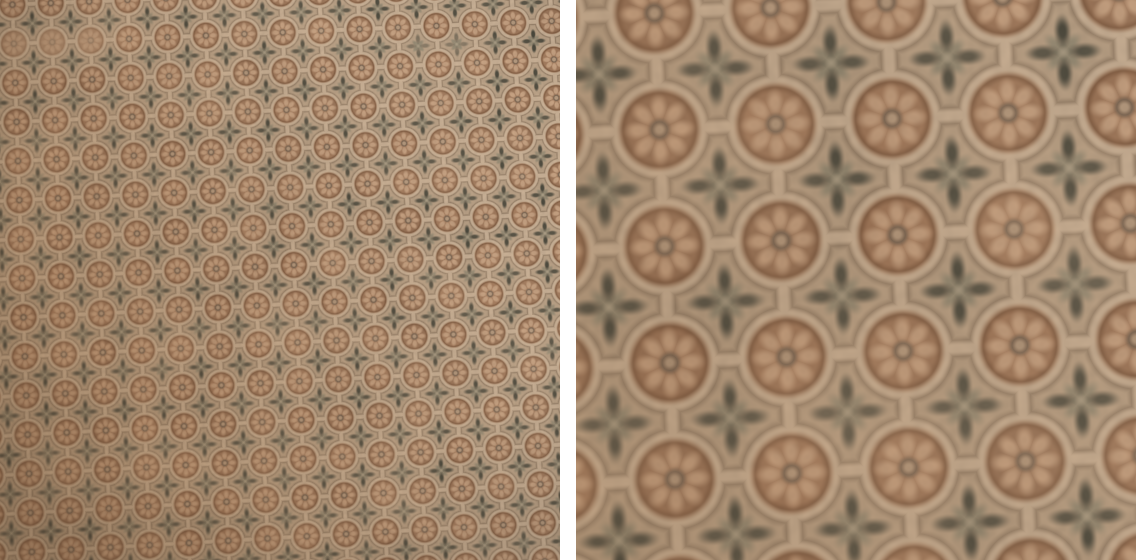
Left: the whole. Right: its middle third, enlarged.
Reproduce this pattern procedurally as a Shadertoy shader.

```glsl
// Worn patterned floor: ringed eight-petal rosettes with dark four-leaf crosses between them.

vec2 hash2(vec2 p) {
    p = vec2(dot(p, vec2(127.1, 311.7)), dot(p, vec2(269.5, 183.3)));
    return fract(sin(p) * 43758.5);
}

float gradientNoise(vec2 p) {
    vec2 i = floor(p), f = fract(p);
    vec2 s = f * f * f * (f * (f * 6.0 - 15.0) + 10.0);
    vec2 o = vec2(1, 0);
    float a = dot(hash2(i) * 2.0 - 1.0, f);
    float b = dot(hash2(i + o.xy) * 2.0 - 1.0, f - o.xy);
    float c = dot(hash2(i + o.yx) * 2.0 - 1.0, f - o.yx);
    float d = dot(hash2(i + o.xx) * 2.0 - 1.0, f - o.xx);
    return mix(mix(a, b, s.x), mix(c, d, s.x), s.y);
}

float ellipse(vec2 p, vec2 radii) {
    return (length(p / radii) - 1.0) * min(radii.x, radii.y);
}

float fill(float d, float soft) {
    return 1.0 - smoothstep(-soft, soft, d);
}

float stroke(float d, float halfWidth, float soft) {
    return fill(abs(d) - halfWidth, soft);
}

// Fold the plane into n equal sectors, centred on the x axis
vec2 foldSectors(vec2 p, float n) {
    float sector = 6.28318 / n;
    float a = mod(atan(p.y, p.x) + 0.5 * sector, sector) - 0.5 * sector;
    return length(p) * vec2(cos(a), sin(a));
}

// Canvas to tile coordinates: slightly turned grid with mild perspective
vec2 tileCoords(vec2 p) {
    vec2 t = vec2(0);
    for (int i = 0; i < 4; i++) {
        t.x = (p.x - 0.0247 - 0.00247 * t.y) / (0.0686 + 0.00012 * t.y);
        t.y = (p.y - 0.0781 + 0.0029 * t.x) / (0.0698 - 0.000084 * t.x);
    }
    return t;
}

void mainImage(out vec4 fragColor, in vec2 fragCoord) {
    vec2 uv = fragCoord / iResolution.y;
    vec2 tile = tileCoords(vec2(uv.x, 1.0 - uv.y));
    vec2 cell = floor(tile + 0.5);
    vec2 p = tile - cell;
    vec2 q = fract(tile) - 0.5;
    float r = length(p);

    // Focus falls off toward the lower left
    float blur = clamp(1.0 - 0.6 * uv.x - 0.45 * uv.y, 0.0, 1.0);
    float soft = max(12.0 / iResolution.y, 0.026 + 0.024 * blur);

    // Cream bands around the rosettes, joined by short bridges
    vec2 ap = abs(p);
    float bridge = min(ap.x, ap.y) - 0.07;
    float band = min(r - 0.43, bridge);
    vec3 col = mix(vec3(0.70, 0.61, 0.51), vec3(0.76, 0.67, 0.57), fill(band, soft));
    col = mix(col, vec3(0.48, 0.40, 0.32), 0.72 * stroke(band, 0.013, soft));

    // Rosette: ground, rim, petals and eye
    vec2 roseVar = hash2(cell + 40.0);
    vec3 ground = vec3(0.59, 0.44, 0.33) * (0.96 + 0.08 * roseVar.x);
    vec3 rose = mix(ground, vec3(0.48, 0.34, 0.24), stroke(r - 0.315, 0.02, soft));
    vec2 petal = foldSectors(p, 8.0) - vec2(0.185, 0.0);
    rose = mix(rose, vec3(0.75, 0.61, 0.49), fill(ellipse(petal, vec2(0.088, 0.058)), soft));
    rose = mix(rose, vec3(0.68, 0.58, 0.48), fill(r - 0.06, soft));
    rose = mix(rose, vec3(0.37, 0.32, 0.27), 0.85 * stroke(r - 0.066, 0.012, soft));
    float faded = smoothstep(0.12, 0.03, length((uv - vec2(0.09, 0.925)) * vec2(0.8, 1.6)));
    rose = mix(rose, vec3(0.70, 0.58, 0.47), 0.5 * faded + 0.12 * roseVar.y);
    col = mix(col, rose, fill(r - 0.34, soft));

    // Cross: grey heart, small diagonal leaves, four dark leaves
    vec2 crossVar = hash2(floor(tile) + 7.0);
    vec2 diagonal = foldSectors(mat2(0.707, 0.707, -0.707, 0.707) * q, 4.0);
    float heart = min(length(q) - 0.09, ellipse(diagonal - vec2(0.10, 0.0), vec2(0.075, 0.045)));
    col = mix(col, vec3(0.54, 0.51, 0.43), 0.85 * fill(heart, soft));
    float leaf = ellipse(foldSectors(q, 4.0) - vec2(0.18, 0.0), vec2(0.105, 0.052));
    float upright = step(abs(q.x), abs(q.y));
    float rubbed = smoothstep(0.07, 0.02, length((uv - vec2(0.79, 0.923)) * vec2(0.55, 1.8)));
    float ink = (0.80 + 0.10 * upright + 0.10 * crossVar.x - 0.15 * blur) * (1.0 - 0.5 * rubbed);
    col = mix(col, vec3(0.25, 0.25, 0.21), ink * fill(leaf, soft));
    col = mix(col, vec3(0.68, 0.63, 0.54), 0.6 * fill(length(q) - 0.03, soft));

    // Wear, grain and uneven light
    float wear = gradientNoise(uv * 9.0) + 0.5 * gradientNoise(uv * 23.0 + 5.0);
    col = mix(col, vec3(0.66, 0.56, 0.46), clamp(0.08 + 0.15 * blur + 0.16 * wear, 0.0, 0.4));
    col *= 1.0 + 0.05 * wear + 0.05 * gradientNoise(uv * 150.0);
    vec3 light = mix(vec3(0.91, 0.86, 0.80), vec3(1.02, 1.02, 1.02), smoothstep(0.0, 1.3, uv.x + 0.6 * uv.y));
    col *= light * (1.0 - 0.1 * smoothstep(0.45, 0.8, length(uv - vec2(0.55, 0.6))));
    fragColor = vec4(clamp(col, 0.0, 1.0), 1.0);
}
```
